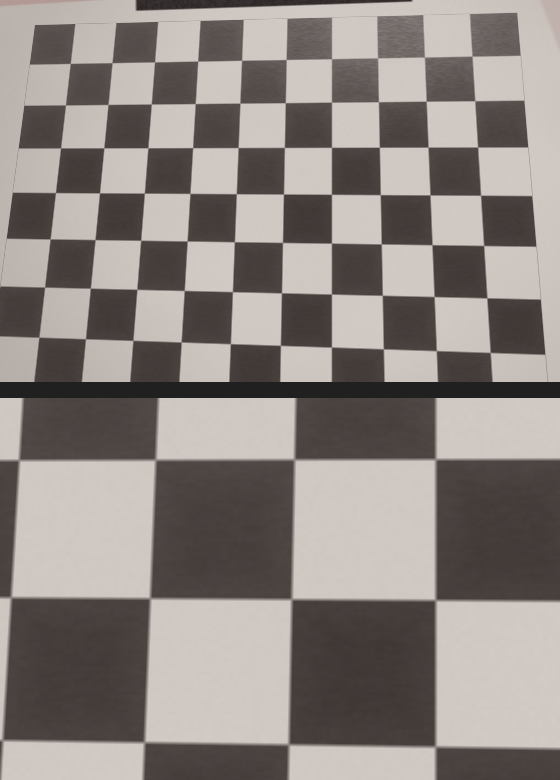
Top, the full canvas; bottom, a detail of the centre.
Write a WebGL 1 fragment shader that draws this pattern.

```glsl
precision highp float;
// An 11 by 8 checkerboard printed on pale paper, seen at a slight tilt.
// A projective map turns canvas positions into board cells; smooth square
// waves make the checks, then uneven toner, glare and grain shade them.

uniform vec2 u_resolution;

const vec2 BOARD_SIZE = vec2(11.0, 8.0);
const float CELL_HEIGHT = 0.121; // typical cell, as a share of canvas height
const vec3 PAPER = vec3(0.815, 0.785, 0.765);
const vec3 INK = vec3(0.262, 0.235, 0.225);
const vec3 BAR = vec3(0.20, 0.175, 0.175);
const vec3 TABLE = vec3(0.70, 0.60, 0.58);

float hash(vec2 p) {
  vec3 q = fract(p.xyx * 0.1031);
  q += dot(q, q.yzx + 33.33);
  return fract((q.x + q.y) * q.z);
}

float valueNoise(vec2 p) {
  vec2 cell = floor(p);
  vec2 f = fract(p);
  f = f * f * (3.0 - 2.0 * f);
  float low = mix(hash(cell), hash(cell + vec2(1.0, 0.0)), f.x);
  float high = mix(hash(cell + vec2(0.0, 1.0)), hash(cell + 1.0), f.x);
  return mix(low, high, f.y);
}

// Maps a quadrilateral to the unit square by inverting its homography.
vec2 quadToSquare(vec2 p, vec2 p00, vec2 p10, vec2 p01, vec2 p11) {
  vec2 skew = p00 - p10 + p11 - p01;
  vec2 d1 = p10 - p11;
  vec2 d2 = p01 - p11;
  float det = d1.x * d2.y - d2.x * d1.y;
  float g = (skew.x * d2.y - d2.x * skew.y) / det;
  float h = (d1.x * skew.y - skew.x * d1.y) / det;
  vec2 a = p10 - p00 + g * p10;
  vec2 b = p01 - p00 + h * p01;
  vec3 rowX = vec3(a.x, b.x, p00.x);
  vec3 rowY = vec3(a.y, b.y, p00.y);
  vec3 rowW = vec3(g, h, 1.0);
  vec3 q = cross(rowY, rowW) * p.x + cross(rowW, rowX) * p.y + cross(rowX, rowY);
  return q.xy / q.z;
}

// Board coordinates, anchored on the inner corners (1,1) to (10,7).
vec2 boardPosition(vec2 p) {
  vec2 st = quadToSquare(p, vec2(0.1263, 0.1673), vec2(0.8438, 0.1483),
                         vec2(0.0703, 0.8840), vec2(0.8763, 0.9240));
  return 1.0 + st * vec2(9.0, 6.0);
}

// Positive on even cells, negative on odd ones, with a soft crossing.
vec2 squareWave(vec2 x, float softness) {
  vec2 triangle = 0.5 - abs(mod(x + 0.5, 2.0) - 1.0);
  return clamp(triangle / softness, -1.0, 1.0);
}

float checkerInk(vec2 board, float softness) {
  vec2 wave = squareWave(board, softness);
  vec2 inset = min(board, BOARD_SIZE - board);
  vec2 inside = smoothstep(-softness, softness, inset);
  return (0.5 + 0.5 * wave.x * wave.y) * inside.x * inside.y;
}

float glow(vec2 p, vec2 center, vec2 radius) {
  vec2 d = (p - center) / radius;
  return exp(-dot(d, d));
}

vec3 paperColor(vec2 p) {
  float shade = 0.065 * smoothstep(0.35, 0.85, length((p - vec2(0.58, 0.45)) * vec2(1.1, 0.9)));
  shade += 0.035 * (1.0 - smoothstep(0.0, 0.45, p.x));
  shade += 0.012 * (valueNoise(p * vec2(9.0, 7.0)) - 0.5);
  return PAPER - shade;
}

vec3 inkColor(vec2 p, vec2 board) {
  vec2 fromCenter = abs(fract(board) - 0.5);
  float rim = smoothstep(0.2, 0.5, max(fromCenter.x, fromCenter.y));
  float glare = glow(p, vec2(0.71, 0.06), vec2(0.24, 0.19));
  float streak = valueNoise(p * vec2(150.0, 330.0)) - 0.5;
  float lift = 0.022 * rim + 0.14 * glare;
  lift += 0.07 * (1.0 - smoothstep(0.0, 0.55, p.y));
  lift += 0.02 * (hash(floor(board) + 7.0) - 0.5);
  lift += streak * (0.012 + 0.06 * glare);
  return INK + lift;
}

// Coverage of the half-plane y < edge.
float above(float y, float edge, float blur) {
  return 1.0 - smoothstep(-blur, blur, y - edge);
}

void main() {
  vec2 p = gl_FragCoord.xy / u_resolution;
  p.y = 1.0 - p.y; // measure downward from the top edge
  float pixel = 1.0 / u_resolution.y;
  float softness = max(0.014, 0.75 * pixel / CELL_HEIGHT);

  // Printed board
  vec2 board = boardPosition(p);
  vec3 color = mix(paperColor(p), inkColor(p, board), checkerInk(board, softness));

  // Table showing past the sheet's upper corners
  float blur = max(0.003, pixel);
  float table = above(p.y, 0.016 - 0.09 * p.x, blur);
  table = max(table, 0.4 * above(p.y, (p.x - 0.965) * 3.8, 0.02));
  color = mix(color, TABLE, table);

  // Dark bar along the top
  float barEdge = mix(0.028, 0.004, (p.x - 0.243) / 0.493);
  float bar = above(p.y, barEdge, blur) * smoothstep(-blur, blur, min(p.x - 0.243, 0.736 - p.x));
  float weave = 0.05 * (valueNoise(p * vec2(260.0, 160.0)) - 0.5);
  color = mix(color, BAR + weave, bar);

  // Fine grain
  color += 0.010 * (valueNoise(p * vec2(380.0, 260.0)) - 0.5);
  gl_FragColor = vec4(color, 1.0);
}
```
